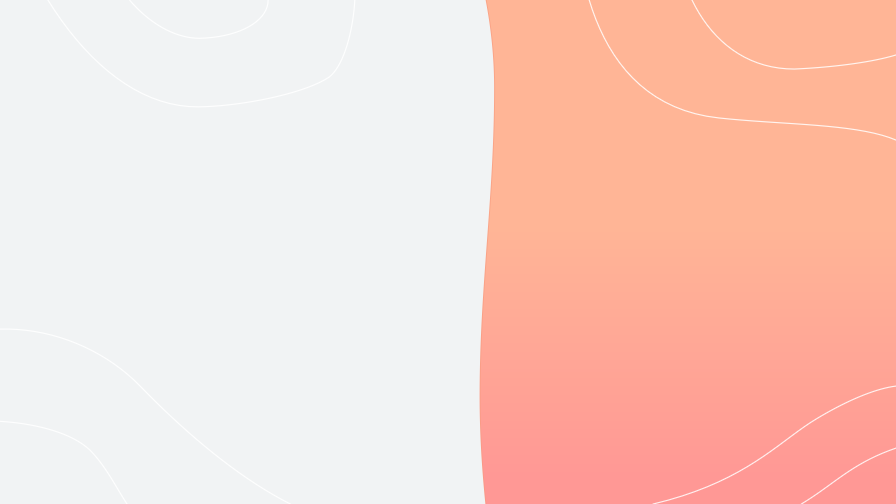
Write a Shadertoy shader that draws this background.

```glsl
const vec3 PALE = vec3(0.945, 0.953, 0.957);
const vec3 PEACH = vec3(1.0, 0.71, 0.588);
const vec3 CORAL = vec3(1.0, 0.595, 0.585);
const vec3 RIM = vec3(0.97, 0.60, 0.49);
const float LINE_WIDTH = 0.0023;
const float PI = 3.14159;

float segmentDistance(vec2 p, vec2 a, vec2 b) {
    vec2 pa = p - a, ba = b - a;
    return length(pa - ba * clamp(dot(pa, ba) / dot(ba, ba), 0.0, 1.0));
}

vec2 cubicPoint(vec2 a, vec2 b, vec2 c, vec2 d, float t) {
    float s = 1.0 - t;
    return s * s * s * a + 3.0 * s * s * t * b + 3.0 * s * t * t * c + t * t * t * d;
}

// Distance to a cubic curve, approximated by short chords
float curveDistance(vec2 p, vec2 a, vec2 b, vec2 c, vec2 d) {
    const int STEPS = 18;
    float nearest = 10.0;
    vec2 previous = a;
    for (int i = 1; i <= STEPS; i++) {
        vec2 next = cubicPoint(a, b, c, d, float(i) / float(STEPS));
        nearest = min(nearest, segmentDistance(p, previous, next));
        previous = next;
    }
    return nearest;
}

// Contour lines on the pale side
float paleContours(vec2 p) {
    float d = curveDistance(p, vec2(0.095, 1.0), vec2(0.174, 0.873), vec2(0.278, 0.787), vec2(0.394, 0.788));
    d = min(d, curveDistance(p, vec2(0.394, 0.788), vec2(0.475, 0.789), vec2(0.602, 0.813), vec2(0.653, 0.847)));
    d = min(d, curveDistance(p, vec2(0.653, 0.847), vec2(0.683, 0.870), vec2(0.701, 0.942), vec2(0.704, 1.0)));
    d = min(d, curveDistance(p, vec2(0.257, 1.0), vec2(0.296, 0.954), vec2(0.347, 0.924), vec2(0.396, 0.924)));
    d = min(d, curveDistance(p, vec2(0.396, 0.924), vec2(0.475, 0.926), vec2(0.532, 0.958), vec2(0.532, 1.0)));
    d = min(d, curveDistance(p, vec2(0.0, 0.347), vec2(0.104, 0.350), vec2(0.208, 0.306), vec2(0.278, 0.234)));
    d = min(d, curveDistance(p, vec2(0.278, 0.234), vec2(0.370, 0.139), vec2(0.475, 0.051), vec2(0.576, 0.0)));
    d = min(d, curveDistance(p, vec2(0.0, 0.164), vec2(0.069, 0.160), vec2(0.150, 0.141), vec2(0.185, 0.100)));
    return min(d, curveDistance(p, vec2(0.185, 0.100), vec2(0.213, 0.069), vec2(0.231, 0.032), vec2(0.252, 0.0)));
}

// Contour lines on the warm side
float warmContours(vec2 p) {
    float d = curveDistance(p, vec2(1.169, 1.0), vec2(1.204, 0.884), vec2(1.278, 0.782), vec2(1.426, 0.766));
    d = min(d, curveDistance(p, vec2(1.426, 0.766), vec2(1.556, 0.752), vec2(1.701, 0.755), vec2(1.778, 0.722)));
    d = min(d, curveDistance(p, vec2(1.373, 1.0), vec2(1.412, 0.919), vec2(1.481, 0.863), vec2(1.576, 0.863)));
    d = min(d, curveDistance(p, vec2(1.576, 0.863), vec2(1.644, 0.866), vec2(1.725, 0.875), vec2(1.778, 0.891)));
    d = min(d, curveDistance(p, vec2(1.296, 0.0), vec2(1.481, 0.044), vec2(1.546, 0.125), vec2(1.620, 0.169)));
    d = min(d, curveDistance(p, vec2(1.620, 0.169), vec2(1.678, 0.204), vec2(1.736, 0.229), vec2(1.778, 0.234)));
    return min(d, curveDistance(p, vec2(1.590, 0.0), vec2(1.655, 0.039), vec2(1.690, 0.081), vec2(1.778, 0.111)));
}

// Horizontal position of the wavy divider at height y
float dividerX(float y) {
    float topBend = max(0.0, (y - 0.826) / 0.174);
    float bottomBend = max(0.0, (0.213 - y) / 0.213);
    float wave = 0.0144 * cos(PI * (y - 0.826) / 0.613);
    return 0.966 + wave - 0.0115 * topBend * topBend + 0.0037 * bottomBend * bottomBend;
}

float coverage(float signedDistance, float pixel) {
    return clamp(0.5 - signedDistance / pixel, 0.0, 1.0);
}

float strokeMask(float distanceToLine, float width, float pixel) {
    return coverage(distanceToLine - 0.5 * width, pixel);
}

void mainImage(out vec4 fragColor, in vec2 fragCoord) {
    float pixel = 1.0 / iResolution.y;
    vec2 p = fragCoord * pixel;
    float fromDivider = p.x - dividerX(p.y);

    // Warm panel with a vertical gradient and a thin darker rim
    vec3 warm = mix(CORAL, PEACH, clamp((p.y - 0.05) / 0.5, 0.0, 1.0));
    warm = mix(warm, RIM, 0.6 * strokeMask(abs(fromDivider), 0.004, pixel));
    warm = mix(warm, vec3(1.0), 0.85 * strokeMask(warmContours(p), LINE_WIDTH, pixel));

    // Pale panel with faint white lines
    vec3 pale = mix(PALE, vec3(1.0), 0.9 * strokeMask(paleContours(p), LINE_WIDTH, pixel));

    fragColor = vec4(mix(pale, warm, coverage(-fromDivider, pixel)), 1.0);
}
```
